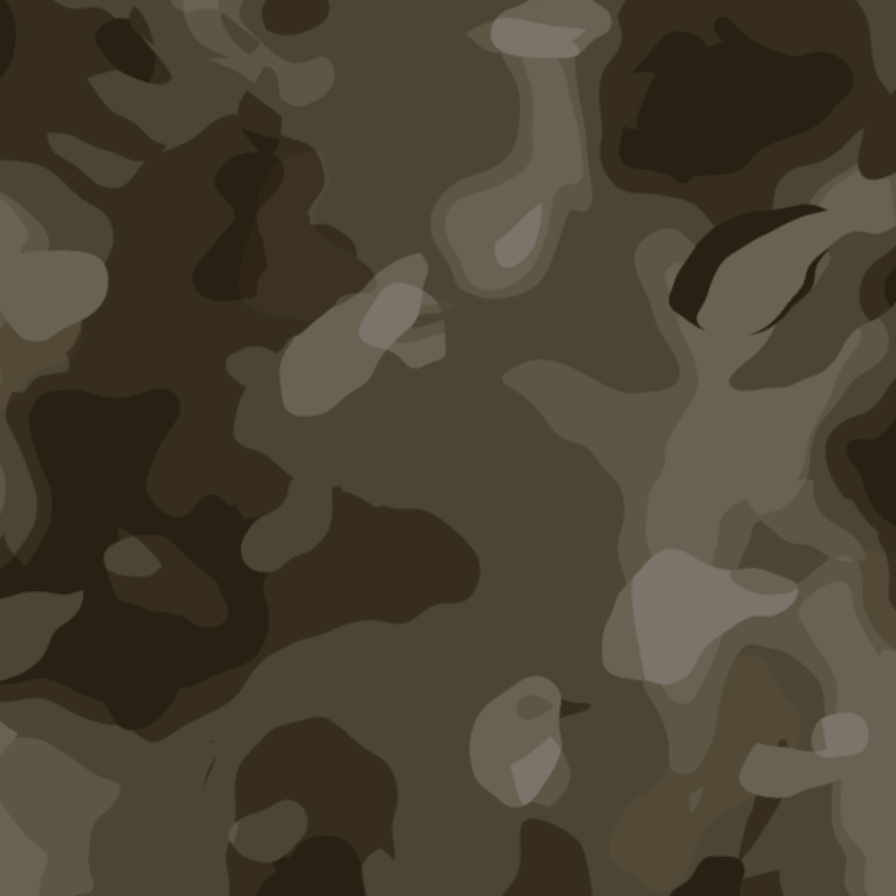
This pattern is drawn by a Shadertoy shader. Its source:

```glsl
// Woodland camouflage: flat, nested blotches of dark olive, khaki and grey-brown.

const float SOFTNESS = 0.0016;   // edge sample spacing, in canvas heights

// Two random values in 0..1 per point, without sine
vec2 hash22(vec2 p) {
    vec3 q = fract(p.xyx * vec3(0.1031, 0.1030, 0.0973));
    q += dot(q, q.yzx + 33.33);
    return fract((q.xx + q.yz) * q.zy);
}

// Smooth vector noise in -1..1
vec2 noise2(vec2 p) {
    vec2 cell = floor(p), f = fract(p);
    f = f * f * f * (f * (f * 6.0 - 15.0) + 10.0);
    vec2 low = mix(hash22(cell), hash22(cell + vec2(1, 0)), f.x);
    vec2 high = mix(hash22(cell + vec2(0, 1)), hash22(cell + vec2(1, 1)), f.x);
    return mix(low, high, f.y) * 2.0 - 1.0;
}

// Offset that bends straight outlines into lobes and bays
vec2 bend(vec2 p, float frequency) {
    return noise2(p * frequency + 17.0) + 0.35 * noise2(p * frequency * 2.3 + 71.0);
}

// Broad tone: evenly spread cell values blended between jittered centres
float broadTone(vec2 p, vec2 slope, float sharpness) {
    vec2 cell = floor(p);
    float sum = 0.0, total = 0.0;
    for (int j = -1; j <= 1; j++)
    for (int i = -1; i <= 1; i++) {
        vec2 id = cell + vec2(i, j);
        vec2 toCentre = id + 0.2 + 0.6 * hash22(id + 5.0) - p;
        float weight = exp(-sharpness * dot(toCentre, toCentre));
        sum += weight * fract(dot(id, slope) + 0.87);
        total += weight;
    }
    return sum / total;
}

// Paints scattered ovals, each cut by a line, over a base tone.
// keep = 1 shifts the base tone, keep = 0 covers it with a flat one.
float paintPatches(float base, vec2 p, float chance, float strength, float keep, float seed) {
    vec2 cell = floor(p);
    float tone = base;
    for (int j = -1; j <= 1; j++)
    for (int i = -1; i <= 1; i++) {
        vec2 id = cell + vec2(i, j);
        vec2 kind = hash22(id + seed + 37.0);
        if (kind.x > chance) continue;
        vec2 place = hash22(id + seed);
        vec2 q = p - id - place;
        if (dot(q, q) > 0.5625) continue;
        vec2 shape = hash22(id + seed + 83.0);
        float angle = mix(-0.5, 1.3, shape.x);
        vec2 along = vec2(cos(angle), sin(angle));
        q = vec2(dot(q, along), dot(q, vec2(-along.y, along.x)));
        q /= vec2(mix(0.4, 0.75, shape.y), mix(0.25, 0.42, place.x));
        float cut = dot(q, vec2(0.6, 0.8)) - mix(0.2, 1.2, place.y);
        if (max(dot(q, q) - 1.0, cut) < 0.0)
            tone = mix(0.5, base, keep) + strength * (2.0 * kind.y - 1.0);
    }
    return tone;
}

// Maps a tone to one of six flat colours
vec3 palette(float tone) {
    vec3 colour = vec3(0.157, 0.126, 0.070);                     // near black
    colour = mix(colour, vec3(0.210, 0.178, 0.120), step(0.185, tone)); // dark olive
    colour = mix(colour, vec3(0.298, 0.266, 0.202), step(0.420, tone)); // olive
    colour = mix(colour, vec3(0.366, 0.337, 0.272), step(0.685, tone)); // khaki
    colour = mix(colour, vec3(0.412, 0.384, 0.320), step(0.765, tone)); // light khaki
    return mix(colour, vec3(0.485, 0.452, 0.420), step(0.990, tone));   // grey
}

vec3 camouflage(vec2 uv) {
    vec2 bent = uv + 0.055 * bend(uv, 7.0);
    vec2 lightlyBent = uv + 0.022 * bend(uv, 11.0);
    // Large masses, then medium lobes
    float tone = broadTone(bent * 4.0, vec2(0.245, 0.18), 6.0);
    tone += 0.4 * (noise2(bent * 8.0 + 40.0).x * 0.5);
    // Patches from large to small
    tone = paintPatches(tone, lightlyBent * 5.5, 0.35, 0.40, 1.0, 11.0);
    tone = paintPatches(tone, lightlyBent * 7.0, 0.30, 0.48, 0.0, 61.0);
    tone = paintPatches(tone, lightlyBent * 11.0, 0.15, 0.35, 1.0, 53.0);
    // A few of the darker patches lean towards brown
    float warm = abs(paintPatches(0.0, bent * 4.5, 0.22, 1.0, 1.0, 97.0));
    warm = step(0.2, warm) * step(tone, 0.685);
    return palette(tone) + warm * vec3(0.026, 0.019, 0.013);
}

void mainImage(out vec4 fragColor, in vec2 fragCoord) {
    vec2 uv = fragCoord / iResolution.y;
    // Average four samples on a turned square for smooth edges
    vec2 corner = SOFTNESS * vec2(0.25, 0.75);
    vec3 sum = vec3(0.0);
    for (int i = 0; i < 4; i++) {
        sum += camouflage(uv + corner);
        corner = vec2(-corner.y, corner.x);
    }
    fragColor = vec4(sum / 4.0, 1.0);
}
```
